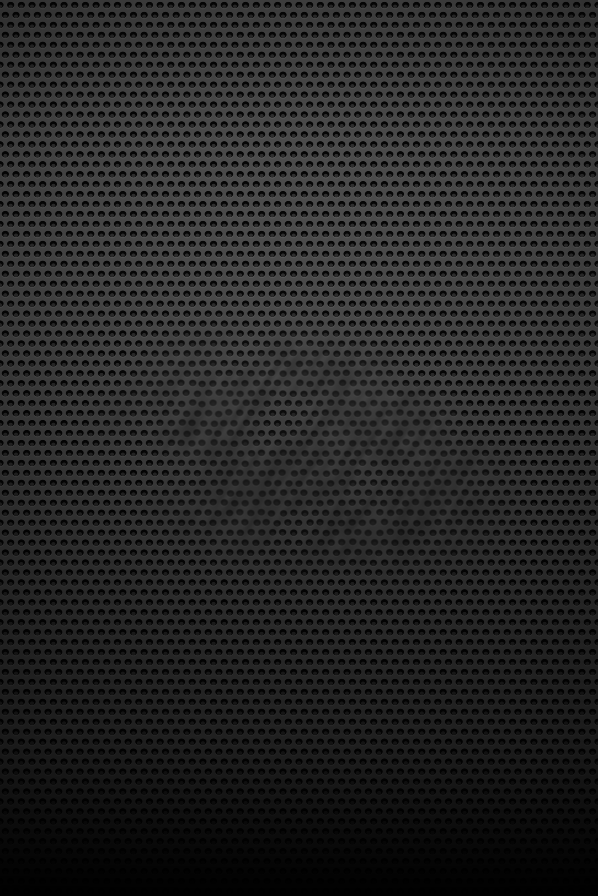
A Shadertoy shader for this pattern:

```glsl
const float COLUMNS = 56.0;
const float ROWS = 90.0;
const vec2 HOLE_RADIUS = vec2(0.0040, 0.0035);

float hash(vec2 p) {
    return fract(sin(dot(p, vec2(127.1, 311.7))) * 43758.5453);
}

float valueNoise(vec2 p) {
    vec2 i = floor(p);
    vec2 f = fract(p);
    f = f * f * (3.0 - 2.0 * f);
    float low = mix(hash(i), hash(i + vec2(1.0, 0.0)), f.x);
    float high = mix(hash(i + vec2(0.0, 1.0)), hash(i + 1.0), f.x);
    return mix(low, high, f.y);
}

// Metal brightness: black at the foot, brightest in the upper part
float sheetLight(vec2 uv) {
    float side = 2.0 * uv.x - 1.0;
    float rise = smoothstep(-0.02, 0.2, uv.y) * mix(0.42, 1.0, smoothstep(0.1, 0.75, uv.y));
    float topFade = 1.0 - 0.2 * smoothstep(0.82, 1.0, uv.y);
    return 0.295 * rise * topFade * (1.0 - 0.2 * side * side);
}

// Patchy worn area around the centre, broken up along a diagonal
float wearAmount(vec2 uv) {
    vec2 q = (uv - vec2(0.52, 0.49)) / vec2(0.35, 0.15);
    q.y += 0.25 * q.x;
    float zone = 1.0 - smoothstep(0.5, 1.15, length(q));
    float patches = valueNoise(vec2(uv.x * 9.0 - uv.y * 6.0, uv.y * 15.0) + 4.0);
    return zone * smoothstep(0.2, 0.8, patches);
}

// Position relative to the nearest hole of a staggered grid
vec2 staggeredCell(vec2 p, vec2 pitch, float wear) {
    float row = floor(p.y / pitch.y);
    float shift = 0.5 * mod(row, 2.0);
    vec2 grid = p / pitch + vec2(shift, 0.0);
    vec2 jitter = vec2(hash(floor(grid)), hash(floor(grid) + 19.0)) - 0.5;
    return (fract(grid) - 0.5 - 0.2 * wear * jitter) * pitch;
}

float ellipseMask(vec2 p, vec2 radius, float blur) {
    float d = (length(p / radius) - 1.0) * min(radius.x, radius.y);
    return 1.0 - smoothstep(-blur, blur, d);
}

// Shades one punched hole: dark upper wall, paler floor, lit lower rim
float shadeHole(vec2 p, float light, float wear, float pixel) {
    float blur = 0.5 * pixel + 0.0006 * wear;
    float strength = 1.0 - 0.42 * wear;
    float rim = ellipseMask(p + vec2(0.0, 0.0014), HOLE_RADIUS, blur);
    float hole = ellipseMask(p, HOLE_RADIUS, blur);
    float bottom = ellipseMask(p + vec2(0.0, 0.0015), HOLE_RADIUS * 0.56, blur);
    float shade = light * (1.0 + 0.16 * rim * strength);
    shade = mix(shade, light * 0.08, hole * strength);
    return mix(shade, light * 0.68, bottom * 0.9 * strength);
}

void mainImage(out vec4 fragColor, in vec2 fragCoord) {
    vec2 uv = fragCoord / iResolution.xy;
    vec2 p = fragCoord / iResolution.y;
    float pixel = 1.0 / iResolution.y;
    vec2 pitch = vec2(iResolution.x / iResolution.y / COLUMNS, 1.0 / ROWS);

    float wear = wearAmount(uv);
    float light = sheetLight(uv) * (1.0 - 0.12 * wear);

    // Diagonal smears in the worn area
    float smear = valueNoise(vec2(p.x * 130.0 - p.y * 90.0, (p.x + p.y) * 26.0));
    light *= 1.0 + 0.3 * wear * (smear - 0.5);

    float shade = shadeHole(staggeredCell(p, pitch, wear), light, wear, pixel);
    fragColor = vec4(vec3(shade), 1.0);
}
```
